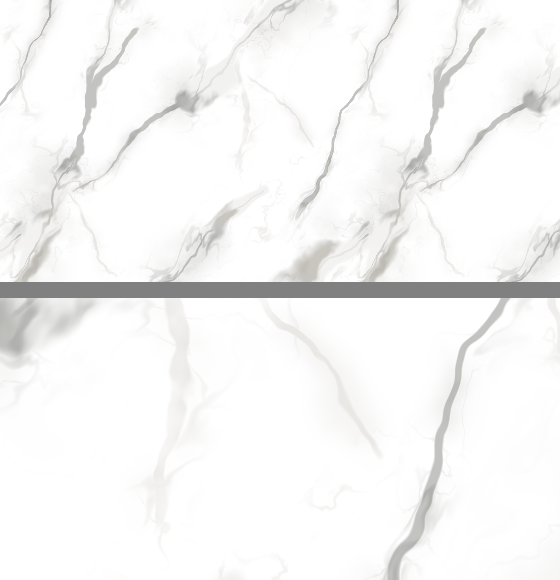
Top: the whole. Bottom: its middle third, enlarged.
Give the GLSL for this texture, as a Shadertoy shader.

```glsl
// White marble slab with diagonal grey veins, broken plates and faint beige cracks.

const float PERIOD = 1.232;                     // slab repeat, in canvas heights
const float WARP = 0.17;                        // wander of the veins
const vec3 WHITE = vec3(1.0);
const vec3 GREY = vec3(0.765, 0.765, 0.755);
const vec3 DARK = vec3(0.64, 0.64, 0.63);
const vec3 BEIGE = vec3(0.83, 0.80, 0.75);

// Vein axes: upper end, lower end
const vec4 BOLD[8] = vec4[8](
    vec4(0.45, 1.05, 0.21, 0.38), vec4(0.21, 0.40, 0.03, -0.05),
    vec4(1.46, 1.05, 1.06, 0.22), vec4(1.13, 1.05, 0.69, 0.66),
    vec4(0.70, 0.67, 0.24, 0.31), vec4(0.50, 0.86, 0.31, 0.62),
    vec4(0.92, 0.34, 0.50, -0.05), vec4(1.27, 0.16, 0.98, -0.05));
const float BOLD_WIDTH[8] = float[8](0.019, 0.050, 0.012, 0.047, 0.014, 0.022, 0.036, 0.055);
const vec4 FAINT[5] = vec4[5](
    vec4(1.04, 0.47, 0.90, 0.10), vec4(0.86, 0.76, 0.83, 0.42),
    vec4(0.89, 0.75, 1.10, 0.52), vec4(0.22, 0.31, 0.38, 0.00),
    vec4(0.02, 0.88, 0.11, 0.60));
const float FAINT_WIDTH = 0.009;
const float FAINT_STRENGTH = 0.42;

float hash(vec2 p) {
    vec3 q = fract(p.xyx * 0.1031);
    q += dot(q, q.yzx + 33.33);
    return fract((q.x + q.y) * q.z);
}

// Value noise with a whole number of cells per slab, so it repeats in x
float noise(vec2 p, float cells) {
    p *= cells / PERIOD;
    vec2 i = floor(p), f = fract(p);
    f = f * f * (3.0 - 2.0 * f);
    float x0 = mod(i.x, cells), x1 = mod(i.x + 1.0, cells);
    float low = mix(hash(vec2(x0, i.y)), hash(vec2(x1, i.y)), f.x);
    float high = mix(hash(vec2(x0, i.y + 1.0)), hash(vec2(x1, i.y + 1.0)), f.x);
    return mix(low, high, f.y);
}

float fbm(vec2 p, float cells) {
    float sum = 0.0, amp = 0.5;
    for (int i = 0; i < 5; i++) {
        sum += amp * noise(p + vec2(0.0, 3.7 * float(i)), cells);
        cells *= 2.0;
        amp *= 0.5;
    }
    return sum / 0.97;
}

// Thin lines along the middle level of a noise field
float filament(vec2 p, float cells, float width) {
    return 1.0 - smoothstep(0.0, width, abs(fbm(p, cells) - 0.5));
}

// Distance to the nearest repeat of a vein axis
float axisDistance(vec2 p, vec4 axis) {
    vec2 r = p - 0.5 * (axis.xy + axis.zw);
    vec2 dir = axis.xy - axis.zw;
    r.x -= PERIOD * floor(r.x / PERIOD + 0.5);
    return length(r - dir * clamp(dot(r, dir) / dot(dir, dir), -0.5, 0.5));
}

// Layers: x = solid body, y = core line, z = surrounding halo
vec3 vein(vec2 p, vec4 axis, float width, float swell) {
    float d = axisDistance(p, axis);
    float reach = 1.7 * width + 0.014;
    return vec3(1.0 - smoothstep(0.55, 1.0, d / (width * swell)),
                1.0 - smoothstep(0.001, 0.008, d),
                exp(-d * d / (reach * reach)));
}

void mainImage(out vec4 fragColor, in vec2 fragCoord) {
    vec2 p = fragCoord / iResolution.y;
    vec2 bend = vec2(fbm(p + vec2(0.0, 11.0), 5.0), fbm(p + vec2(0.37, 5.2), 5.0)) - 0.5;
    vec2 q = p + WARP * bend;
    vec2 grain = vec2(q.x - 0.6 * q.y, 0.5 * q.y + 7.0);   // stretched along the veins

    // Gather the veins
    float swell = 0.35 + 1.3 * noise(p + vec2(0.0, 23.0), 9.0);
    vec3 bold = vec3(0.0), faint = vec3(0.0);
    for (int i = 0; i < 8; i++) bold = max(bold, vein(q, BOLD[i], BOLD_WIDTH[i], swell));
    for (int i = 0; i < 5; i++) faint = max(faint, vein(q, FAINT[i], FAINT_WIDTH, swell));

    // Broken plates, cracks and cloudiness
    float cloud = fbm(p + vec2(0.0, 31.0), 8.0);
    float plates = smoothstep(0.40, 0.53, fbm(grain, 11.0));
    float cracks = filament(grain + vec2(0.0, 13.0), 9.0, 0.035);
    float fine = filament(q + vec2(0.0, 17.0), 14.0, 0.03);

    // Ink strength
    float ink = bold.x * mix(0.22, 1.0, plates);
    ink = max(ink, bold.y * mix(0.45, 0.95, smoothstep(0.35, 0.6, cloud)));
    ink = max(ink, bold.z * max(0.75 * cracks, 0.5 * fine) * smoothstep(0.3, 0.55, cloud));
    float pale = max(faint.y, faint.x * plates) * smoothstep(0.30, 0.55, cloud);
    pale = max(pale, faint.z * max(0.7 * cracks, 0.5 * fine));
    ink = max(ink, FAINT_STRENGTH * pale);
    float haze = max(bold.z, 0.5 * faint.z) * smoothstep(0.38, 0.68, cloud);
    ink = max(ink, 0.36 * haze);

    // Colour
    vec3 stone = mix(GREY, DARK, bold.x * max(0.6 * cracks, smoothstep(0.5, 0.75, cloud)));
    float warm = smoothstep(0.52, 0.72, noise(p + vec2(0.0, 41.0), 6.0));
    stone = mix(stone, BEIGE, max(0.35 * warm, 0.5 * faint.z * (1.0 - bold.z)));
    fragColor = vec4(mix(WHITE, stone, clamp(ink, 0.0, 1.0)), 1.0);
}
```
